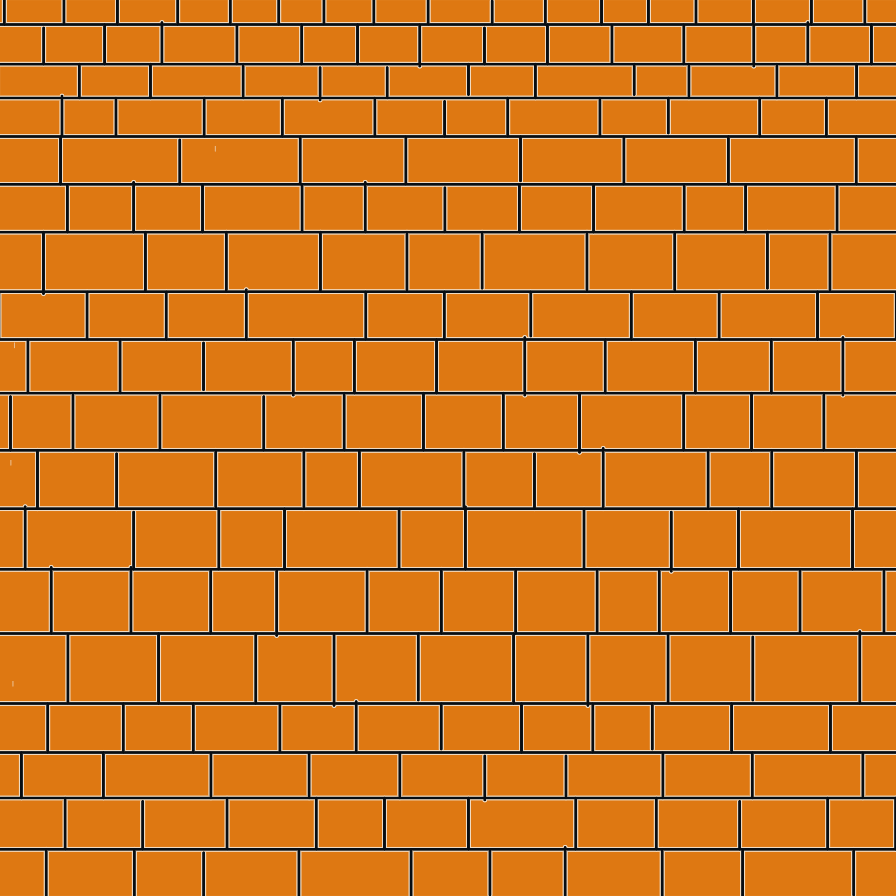
This pattern is drawn by a WebGL 2 fragment shader. Its source:

```glsl
#version 300 es
precision highp float;
// Flat orange masonry: 18 courses of uneven height with jittered upright joints.
// Every joint is a distance field; a dark core with a pale rim is drawn around it,
// and some uprights overrun or stop short of the course line.
uniform vec2 u_resolution;
out vec4 fragColor;

const int COURSES = 18;
const float SPAN = 768.0; // canvas divisions; all lengths below use them

// Course lines from the top down
const float courseY[19] = float[19](
  -2.0, 21.0, 55.0, 84.0, 117.0, 158.0, 199.0, 250.0, 291.0, 337.0,
  386.0, 436.0, 488.0, 543.0, 603.0, 645.0, 684.0, 728.0, 770.0);

// Mean brick length and first joint of each course
const float brickLength[18] = float[18](
  45.4, 54.8, 66.4, 67.1, 95.9, 65.8, 75.0, 78.5, 70.4,
  72.1, 69.9, 77.2, 64.8, 73.9, 66.2, 78.4, 72.3, 77.4);
const float firstJoint[18] = float[18](
  54.0, 35.0, 69.0, 42.0, 62.0, 53.0, 45.0, 67.0, 29.0,
  69.0, 39.0, 24.0, 49.0, 60.0, 39.0, 23.0, 50.0, 31.0);

float hash(vec2 p) {
  return fract(sin(dot(p, vec2(127.1, 311.7))) * 43758.5);
}

// Overrun of an upright past its course line; negative stops short
float overrun(float seed) {
  return seed > 0.91 ? 1.6 : (seed < 0.08 ? -3.0 : 0.0);
}

// Distance to the uprights of one course, as rounded segments
float uprightDistance(vec2 p, int course) {
  float pitch = brickLength[course];
  float nearest = round((p.x - firstJoint[course]) / pitch);
  float d = SPAN;
  for (int i = -1; i <= 1; i++) {
    vec2 id = vec2(nearest + float(i), float(course));
    float shift = 0.36 * (hash(id + 3.7) - 0.5);
    float x = firstJoint[course] + (id.x + shift) * pitch;
    float top = courseY[course] - overrun(hash(id + 17.3));
    float bottom = courseY[course + 1] + overrun(hash(id + 41.9));
    d = min(d, length(p - vec2(x, clamp(p.y, top, bottom))));
  }
  return d;
}

// Rare pale flecks, denser along the left edge
float fleckDistance(vec2 p) {
  vec2 cell = floor(p / 24.0);
  vec2 center = (cell + 0.25 + 0.5 * vec2(hash(cell + 5.1), hash(cell + 9.4))) * 24.0;
  float chance = cell.x < 1.0 && p.y > 290.0 && p.y < 650.0 ? 0.4 : 0.004;
  vec2 q = p - center;
  q.y -= clamp(q.y, -2.0, 2.0);
  return hash(cell + 71.0) < chance ? length(q) - 0.45 : SPAN;
}

void main() {
  vec2 p = gl_FragCoord.xy / u_resolution * SPAN;
  p.y = SPAN - p.y;
  float pixel = SPAN / min(u_resolution.x, u_resolution.y);

  // Find the course
  int course = 0;
  for (int i = 1; i < COURSES; i++) {
    if (p.y >= courseY[i]) course = i;
  }

  // Course lines, then uprights of this course and its neighbours
  float joint = min(p.y - courseY[course], courseY[course + 1] - p.y);
  for (int i = -1; i <= 1; i++) {
    int row = clamp(course + i, 0, COURSES - 1);
    joint = min(joint, uprightDistance(p, row) - 0.1);
  }

  // Brick, flecks, pale rim, dark core
  vec3 brick = vec3(0.87, 0.47, 0.07);
  vec3 rim = vec3(0.94, 0.86, 0.76);
  vec3 core = vec3(0.03, 0.05, 0.07);
  float soft = 0.5 * pixel;
  vec3 color = mix(brick, rim, 0.7 * (1.0 - smoothstep(-soft, soft, fleckDistance(p))));
  color = mix(color, rim, 1.0 - smoothstep(-soft, soft, joint - 2.1));
  color = mix(color, core, 1.0 - smoothstep(-soft, soft, joint - 1.1));
  fragColor = vec4(color, 1.0);
}
```
